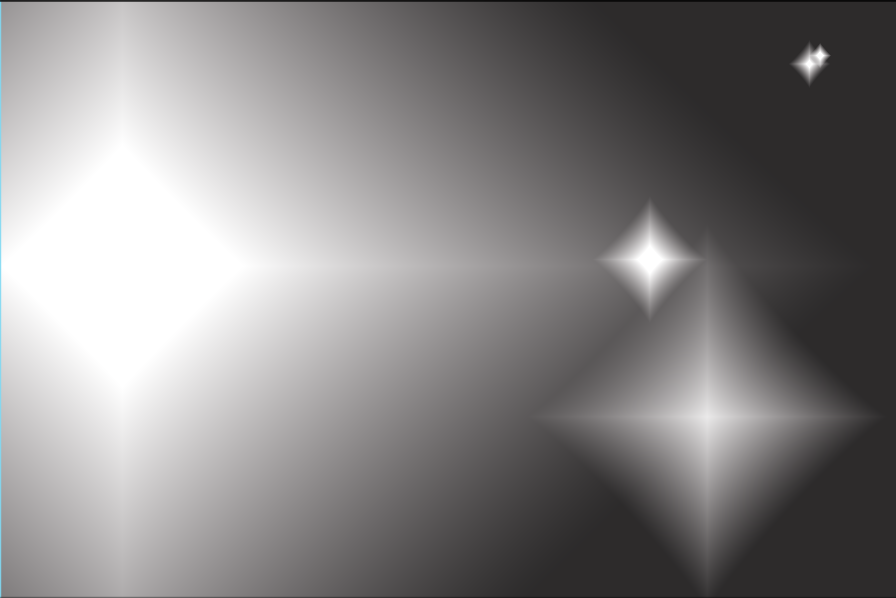
Give the GLSL for this background, as a Shadertoy shader.

```glsl
const float NIGHT = 0.17;
const vec3 WARM_TINT = vec3(0.010, -0.002, 0.0);
const vec3 EDGE_CYAN = vec3(0.50, 0.85, 0.95);

// Diamond distance; a pinch below 1 draws the corners out into rays
float diamondDistance(vec2 p, float pinch) {
    vec2 a = pow(abs(p) + 1e-5, vec2(pinch));
    return pow(a.x + a.y, 1.0 / pinch);
}

// Glow that is full inside the core and fades out at the reach
float starGlow(vec2 p, vec2 center, vec2 reach, float core, float pinch, float falloff) {
    float d = diamondDistance((p - center) / reach, pinch);
    float fade = clamp((1.0 - d) / (1.0 - core), 0.0, 1.0);
    return pow(fade, falloff);
}

// Lays one light over another without clipping
float screenBlend(float base, float light) {
    return 1.0 - (1.0 - base) * (1.0 - light);
}

// Smooth strip that covers coordinates below the given width
float edgeStrip(float x, float width, float blur) {
    return 1.0 - smoothstep(width - blur, width + blur, x);
}

void mainImage(out vec4 fragColor, in vec2 fragCoord) {
    vec2 uv = fragCoord / iResolution.xy;
    vec2 p = uv * vec2(1.5, 1.0);
    float blur = 0.75 / iResolution.y;

    // Large glow and the three smaller stars
    float light = NIGHT;
    light = screenBlend(light, starGlow(p, vec2(0.205, 0.555), vec2(1.26), 0.16, 0.97, 1.25));
    light = screenBlend(light, 0.90 * starGlow(p, vec2(1.184, 0.303), vec2(0.303, 0.325), 0.0, 0.90, 1.15));
    light = screenBlend(light, starGlow(p, vec2(1.088, 0.566), vec2(0.097, 0.108), 0.22, 0.90, 1.2));
    light = screenBlend(light, starGlow(p, vec2(1.355, 0.893), vec2(0.036, 0.041), 0.15, 0.90, 1.2));
    light = screenBlend(light, starGlow(p, vec2(1.373, 0.907), vec2(0.019, 0.022), 0.30, 0.95, 1.0));

    // Slight warmth in the middle tones
    vec3 color = vec3(light) + WARM_TINT * 4.0 * light * (1.0 - light);

    // Thin border lines
    color = mix(color, EDGE_CYAN, 0.9 * edgeStrip(p.x, 0.002, blur));
    color *= 1.0 - 0.8 * edgeStrip(1.0 - p.y, 0.003, blur);
    color *= 1.0 - 0.35 * edgeStrip(p.y, 0.002, blur);

    fragColor = vec4(clamp(color, 0.0, 1.0), 1.0);
}
```
